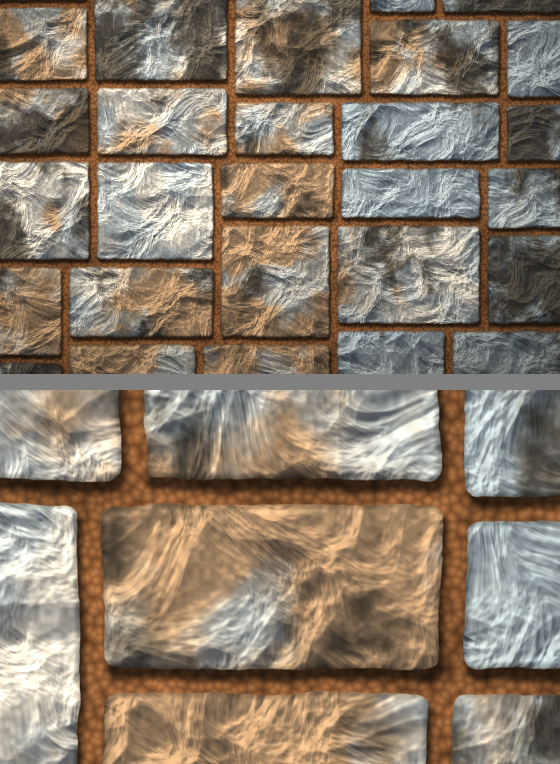
Top, the full canvas; bottom, a detail of the centre.
Write a Shadertoy shader that draws this texture.

```glsl
// A wall of rough split stones in sandy orange mortar, warm at left and blue grey at right.
// A pinwheel lattice of random joints gives the rectangles; layered cellular noise
// gives the chipped faces, which are lit from the upper left.

struct Stone { float dist; vec2 id; vec2 centre; };

float hash(vec2 p) {
    vec3 q = fract(p.xyx * 0.1031);
    q += dot(q, q.yzx + 33.33);
    return fract((q.x + q.y) * q.z);
}

float noise(vec2 p) {
    vec2 i = floor(p), f = fract(p);
    f = f * f * (3.0 - 2.0 * f);
    return mix(mix(hash(i), hash(i + vec2(1, 0)), f.x),
               mix(hash(i + vec2(0, 1)), hash(i + vec2(1, 1)), f.x), f.y);
}

float fbm(vec2 p) {
    float sum = 0.0, amp = 0.5;
    for (int k = 0; k < 5; k++) {
        sum += amp * noise(p);
        p = mat2(1.6, 1.2, -1.2, 1.6) * p + 7.3;
        amp *= 0.5;
    }
    return sum;
}

// Distance to the nearest scattered point
float cells(vec2 p) {
    vec2 i = floor(p), f = fract(p);
    float best = 4.0;
    for (int y = -1; y <= 1; y++)
        for (int x = -1; x <= 1; x++) {
            vec2 g = vec2(x, y);
            vec2 r = g + vec2(hash(i + g), hash(i + g + 57.0)) - f;
            best = min(best, dot(r, r));
        }
    return sqrt(best);
}

// Scalloped fracture surface, from broad chips down to grain
float relief(vec2 p) {
    p += 0.014 * sin(p.yx * 27.0 + 2.0 * sin(p * 19.0)) + 0.03 * noise(p * 14.0);
    float h = 0.0, freq = 9.0, weight = 0.8;
    for (int k = 0; k < 5; k++) {
        h += weight * cells(p * freq) / freq;
        p = mat2(0.8, 0.6, -0.6, 0.8) * p + 0.25 * h + 3.1;
        freq *= 2.1;
        weight *= 0.88;
    }
    return h;
}

// Joint position in a lattice cell: upright in even cells, level in odd ones
float joint(vec2 c) {
    float spread = mod(c.x + c.y, 2.0) < 0.5 ? 0.5 : 0.7;
    return 0.5 + spread * (hash(c + 21.0) - 0.5);
}

// Each stone surrounds a lattice vertex and is bounded by the four joints around it
Stone wall(vec2 p) {
    const vec2 pitch = vec2(0.36, 0.225);
    vec2 cell = floor(p / pitch);
    Stone s = Stone(9.0, vec2(0), vec2(0));
    for (int k = 0; k < 4; k++) {
        vec2 v = cell + vec2(k % 2, k / 2);
        float a = joint(v - 1.0), b = joint(v - vec2(0, 1));
        float c = joint(v), d = joint(v - vec2(1, 0));
        bool even = mod(v.x + v.y, 2.0) < 0.5;
        vec2 lo = (v - 1.0 + (even ? vec2(a, b) : vec2(d, a))) * pitch;
        vec2 hi = (v + (even ? vec2(c, d) : vec2(b, c))) * pitch;
        vec2 q = abs(p - 0.5 * (lo + hi)) - 0.5 * (hi - lo) + 0.022;
        float dist = length(max(q, 0.0)) + min(max(q.x, q.y), 0.0) - 0.011;
        if (dist < s.dist) s = Stone(dist, v, 0.5 * (lo + hi));
    }
    return s;
}

vec3 stoneColor(vec2 p, Stone s, float aspect) {
    vec2 seed = s.id * 7.7;
    float kind = hash(s.id + 3.0), patches = fbm(p * 6.0 + seed);
    float cool = step(hash(s.id + 11.0), smoothstep(0.5, 0.9, s.centre.x / aspect));
    vec3 cream = vec3(0.80, 0.77, 0.71), tan_ = vec3(0.64, 0.50, 0.36);
    vec3 blue = vec3(0.58, 0.63, 0.65), soot = vec3(0.25, 0.22, 0.18);

    float rust = smoothstep(0.42, 0.62, patches + 0.5 * (kind - 0.5));
    vec3 col = mix(cream, tan_, rust * 0.9);
    col = mix(col, blue, smoothstep(0.48, 0.62, fbm(p * 9.0 + seed + 31.0)) * 0.6);
    col = mix(col, blue * (0.8 + 0.4 * patches), cool * 0.88);

    // Upright weather stains, heavy on a few stones
    float stain = fbm(p * vec2(8.0, 5.0) + seed + 63.0) + 0.25 * (fbm(p * 45.0) - 0.5);
    float heavy = step(0.82, hash(s.id + 29.0));
    return mix(col, soot, smoothstep(0.55, 0.75, stain + 0.22 * heavy) * 0.8);
}

void mainImage(out vec4 fragColor, in vec2 fragCoord) {
    float px = 1.0 / iResolution.y, aspect = iResolution.x * px;
    vec2 p = fragCoord * px;

    // Stones with ragged outlines, and the same wall shifted to find overhangs
    vec2 ragged = p + 0.008 * (vec2(fbm(p * 28.0), fbm(p * 28.0 + 40.0)) - 0.5);
    Stone s = wall(ragged);
    float above = wall(ragged + vec2(-0.003, 0.009)).dist;

    // Chipped faces, with a bevel at the rim
    vec2 shift = s.id * 3.7;
    float h = relief(p + shift);
    float lit = (h - relief(p + shift + vec2(-0.0015, 0.0026))) / 0.003;
    lit += clamp((above - s.dist) / 0.009, -1.0, 1.0) * exp(min(s.dist, 0.0) / 0.007);
    lit = clamp(lit, -2.2, 1.7);
    vec3 face = stoneColor(p, s, aspect) * (1.0 + lit * vec3(0.23, 0.22, 0.20));
    face *= mix(0.72, 1.0, smoothstep(-0.009, -0.002, -s.dist - 0.009));
    face *= 0.88 + 0.24 * noise(p * 190.0);

    // Sandy mortar, shaded under the stones
    float sand = cells(p * 120.0);
    vec3 mortar = mix(vec3(0.66, 0.43, 0.25), vec3(0.36, 0.22, 0.12), sand);
    mortar *= 0.7 + 0.6 * fbm(p * 16.0);
    mortar *= mix(0.35, 1.0, smoothstep(-0.004, 0.007, above));

    vec3 col = mix(face, mortar, smoothstep(-px, px, s.dist));
    vec2 fade = p / vec2(aspect, 1.0) - vec2(0.42, 0.62);
    col *= 1.06 - 0.75 * dot(fade, fade);
    fragColor = vec4(clamp(col, 0.0, 1.0), 1.0);
}
```
